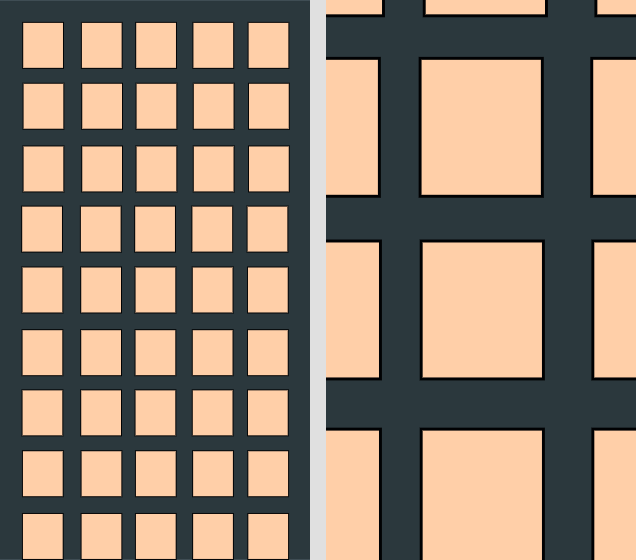
Left: the whole. Right: its middle third, enlarged.
Give the GLSL for this pattern, as a WebGL 2 fragment shader.

```glsl
#version 300 es
precision highp float;

uniform vec2 u_resolution;
out vec4 outColor;

// Layout, in units of a sheet stretched over the canvas
const vec2 SHEET = vec2(428.0, 768.0);
const vec2 TILE_HALF = vec2(28.8, 32.2);   // outer half size, outline included
const float OUTLINE = 1.35;
const float RIM = 0.8;                     // pale line along top and bottom
const int COLUMNS = 5;
const int GROUPS = 3;
const int ROWS_PER_GROUP = 3;
const float FIRST_ROW = 62.2;              // centre of the top row, from the top
const float GROUP_PITCH = 252.0;

// Uneven spacing of the tiles
const float COLUMN_X[5] = float[5](58.6, 139.6, 214.6, 293.6, 369.8);
const float ROW_OFFSET[3] = float[3](0.0, 83.5, 169.5);
const float ROW_NUDGE[3] = float[3](0.0, 0.5, 0.5);
const float GROUP_NUDGE[3] = float[3](0.9, -0.5, 0.0);

const vec3 SLATE = vec3(0.17, 0.22, 0.24);
const vec3 PEACH = vec3(1.0, 0.81, 0.66);
const vec3 INK = vec3(0.0, 0.005, 0.01);
const vec3 RIM_COLOR = vec3(0.30, 0.36, 0.39);

// Signed distance to a square-cornered box
float boxDistance(vec2 p, vec2 halfSize) {
    vec2 d = abs(p) - halfSize;
    return length(max(d, 0.0)) + min(max(d.x, d.y), 0.0);
}

// Coverage of the inside of a shape, smoothed over one pixel
float coverage(float dist, float pixel) {
    return clamp(0.5 - dist / pixel, 0.0, 1.0);
}

// Distance to the nearest tile of the grid
float tilesDistance(vec2 p) {
    float nearest = 1e4;
    for (int group = 0; group < GROUPS; group++) {
        for (int row = 0; row < ROWS_PER_GROUP; row++) {
            float y = FIRST_ROW + float(group) * GROUP_PITCH + ROW_OFFSET[row];
            float nudge = GROUP_NUDGE[group] + ROW_NUDGE[row];
            for (int column = 0; column < COLUMNS; column++) {
                vec2 centre = vec2(COLUMN_X[column] + nudge, y);
                nearest = min(nearest, boxDistance(p - centre, TILE_HALF));
            }
        }
    }
    return nearest;
}

void main() {
    vec2 uv = gl_FragCoord.xy / u_resolution;
    vec2 p = vec2(uv.x, 1.0 - uv.y) * SHEET;   // y runs down the sheet
    float pixel = SHEET.y / u_resolution.y;

    // Ground with a faint rim
    float edge = min(p.y, SHEET.y - p.y);
    vec3 color = mix(SLATE, RIM_COLOR, coverage(edge - RIM, pixel));

    // Outlined tiles
    float dist = tilesDistance(p);
    color = mix(color, INK, coverage(dist, pixel));
    color = mix(color, PEACH, coverage(dist + OUTLINE, pixel));

    outColor = vec4(color, 1.0);
}
```
